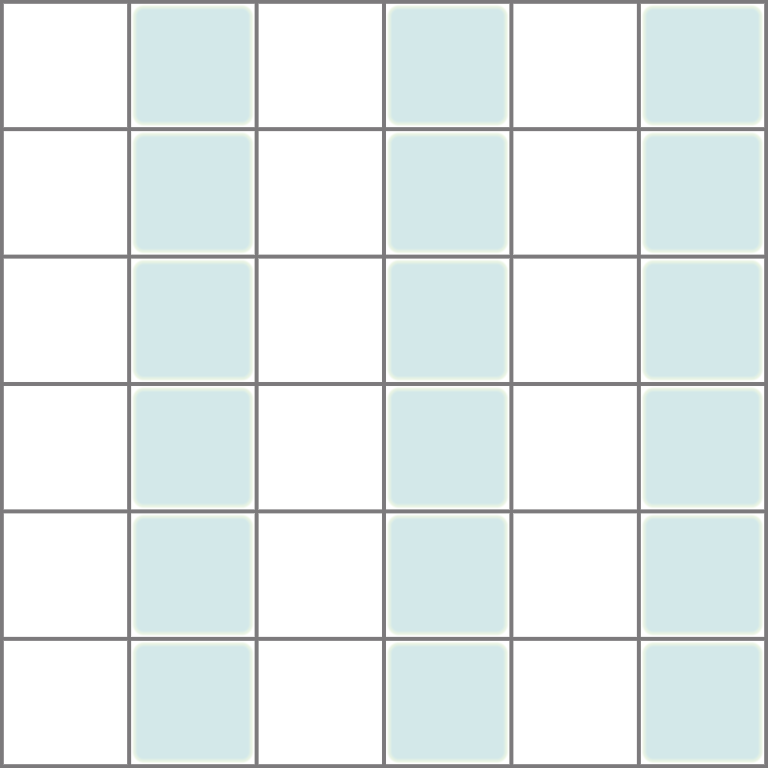
Give the GLSL for this pattern, as a Shadertoy shader.

```glsl
// A square grid of thin grey lines on white, six cells each way.
// Every second column holds pale blue rounded tiles that fade through a
// soft cream rim, drawn with a rounded-box distance in each cell.

#define CELLS 6.0
#define MARGIN 0.0023
#define LINE_WIDTH 0.0052
#define TILE_HALF 0.470
#define TILE_RADIUS 0.085
#define RIM_WIDTH 0.040
#define WHITE vec3(1.0)
#define TILE_BLUE vec3(0.827, 0.910, 0.914)
#define RIM_CREAM vec3(0.915, 0.955, 0.890)
#define LINE_GREY vec3(0.485, 0.477, 0.485)

float roundedBox(vec2 p, float halfSize, float radius) {
    vec2 q = abs(p) - halfSize + radius;
    return length(max(q, 0.0)) + min(max(q.x, q.y), 0.0) - radius;
}

void mainImage(out vec4 fragColor, in vec2 fragCoord) {
    vec2 uv = fragCoord / iResolution.xy;
    float pitch = (1.0 - 2.0 * MARGIN) / CELLS;
    float pixel = 1.0 / (min(iResolution.x, iResolution.y) * pitch);

    // Cell coordinates; whole numbers lie on the grid lines
    vec2 grid = (uv - MARGIN) / pitch;
    vec2 local = fract(grid) - 0.5;

    // Tiles in the odd columns, with a cream rim
    float tileDist = roundedBox(local, TILE_HALF, TILE_RADIUS);
    float edge = max(0.012, 0.7 * pixel);
    float coverage = 1.0 - smoothstep(-edge, edge, tileDist);
    float core = 1.0 - smoothstep(-RIM_WIDTH, -0.005, tileDist);
    float oddColumn = mod(floor(grid.x), 2.0);
    vec3 tile = mix(RIM_CREAM, TILE_BLUE, core);
    vec3 color = mix(WHITE, tile, coverage * oddColumn);

    // Grid lines, including the outer frame
    vec2 toLine = 0.5 - abs(local);
    float lineDist = min(toLine.x, toLine.y) - 0.5 * LINE_WIDTH / pitch;
    float line = 1.0 - smoothstep(-0.6 * pixel, 0.6 * pixel, lineDist);
    color = mix(color, LINE_GREY, line);

    fragColor = vec4(color, 1.0);
}
```
